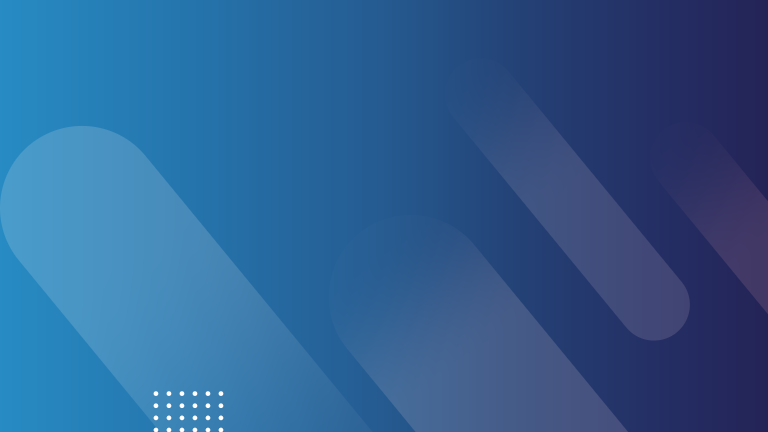
Give the GLSL for this background, as a WebGL 1 fragment shader.

```glsl
precision highp float;
// Blue to indigo gradient with slanted translucent capsules and a small grid of white dots.

uniform vec2 u_resolution;

#define AXIS vec2(0.635, -0.772)    // shared direction of the capsules
#define BIG_RADIUS 0.190
#define SMALL_RADIUS 0.083
#define ENDLESS 3.0                 // length that runs off the canvas
#define DOT_ORIGIN vec2(0.361, 0.0046)
#define DOT_SPACING vec2(0.0301, 0.0281)
#define DOT_LAST vec2(5.0, 3.0)     // last column and row
#define DOT_RADIUS 0.0054
#define PALE_BLUE vec3(0.90, 0.93, 0.95)
#define PALE_LILAC vec3(0.80, 0.74, 0.80)
#define PALE_ROSE vec3(0.85, 0.61, 0.67)

float ramp(float from, float to, float x) {
    return clamp((x - from) / (to - from), 0.0, 1.0);
}

// Antialiased coverage of a signed distance, one pixel wide.
float coverage(float dist) {
    return clamp(0.5 - dist * u_resolution.y, 0.0, 1.0);
}

// Horizontal gradient from bright blue to dark indigo.
vec3 background(float x) {
    vec3 color = vec3(0.155, 0.545, 0.765);
    color = mix(color, vec3(0.145, 0.455, 0.675), ramp(0.00, 0.25, x));
    color = mix(color, vec3(0.145, 0.355, 0.565), ramp(0.25, 0.50, x));
    color = mix(color, vec3(0.140, 0.260, 0.465), ramp(0.50, 0.67, x));
    color = mix(color, vec3(0.143, 0.185, 0.395), ramp(0.67, 0.85, x));
    return mix(color, vec3(0.143, 0.138, 0.340), ramp(0.85, 1.00, x));
}

// Signed distance to a capsule that starts at the origin and follows AXIS.
float capsule(vec2 p, float len, float radius) {
    vec2 axis = normalize(AXIS);
    return length(p - axis * clamp(dot(p, axis), 0.0, len)) - radius;
}

// Blends in a capsule whose opacity varies along its axis between two fade positions.
vec3 addCapsule(vec3 color, vec2 p, float len, float radius,
                vec3 tint, vec2 fade, vec2 opacity) {
    float along = dot(p, normalize(AXIS));
    float alpha = mix(opacity.x, opacity.y, smoothstep(fade.x, fade.y, along));
    return mix(color, tint, alpha * coverage(capsule(p, len, radius)));
}

// Distance to the nearest dot of a bounded grid.
float dotGrid(vec2 p) {
    vec2 cell = floor((p - DOT_ORIGIN) / DOT_SPACING + 0.5);
    cell = clamp(cell, vec2(0.0), DOT_LAST);
    return length(p - DOT_ORIGIN - cell * DOT_SPACING) - DOT_RADIUS;
}

void main() {
    vec2 p = gl_FragCoord.xy / u_resolution.y;
    vec3 color = background(gl_FragCoord.x / u_resolution.x);

    // Large capsules: left one fades out downward, middle one fades in.
    color = addCapsule(color, p - vec2(0.190, 0.5185), ENDLESS, BIG_RADIUS,
                       PALE_BLUE, vec2(0.15, 0.95), vec2(0.18, 0.035));
    color = addCapsule(color, p - vec2(0.951, 0.3125), ENDLESS, BIG_RADIUS,
                       PALE_LILAC, vec2(-0.13, 0.20), vec2(0.02, 0.20));

    // Small capsules on the right.
    color = addCapsule(color, p - vec2(1.113, 0.782), 0.631, SMALL_RADIUS,
                       PALE_LILAC, vec2(-0.06, 0.30), vec2(0.01, 0.17));
    color = addCapsule(color, p - vec2(1.588, 0.634), ENDLESS, SMALL_RADIUS,
                       PALE_ROSE, vec2(-0.06, 0.28), vec2(0.01, 0.165));

    color = mix(color, vec3(1.0), coverage(dotGrid(p)));
    gl_FragColor = vec4(color, 1.0);
}
```
